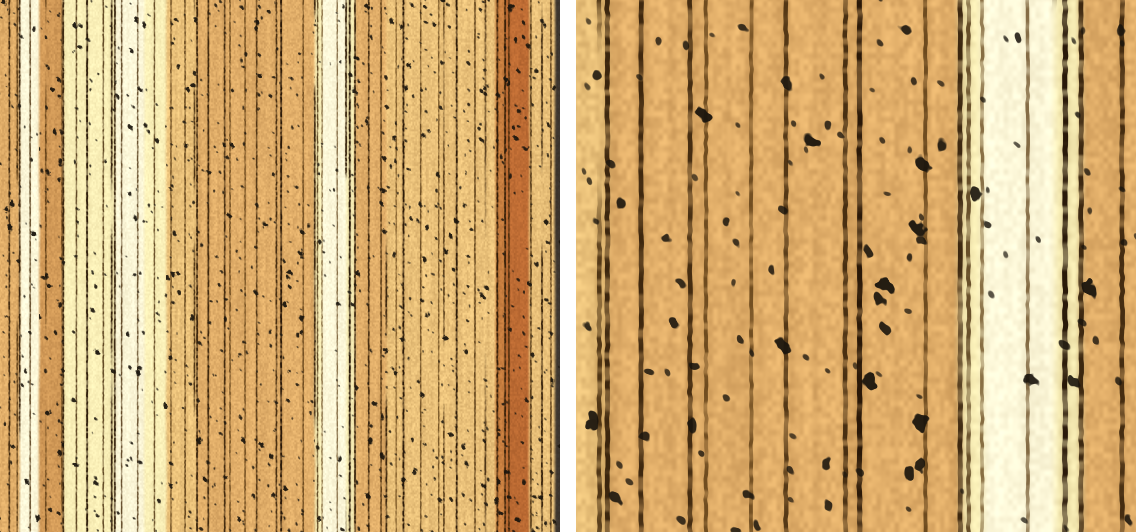
Left, the full canvas; right, a detail of the centre.
Write a Shadertoy shader that draws this texture.

```glsl
// Straight-grained wood: soft upright bands of cream, tan and russet,
// crossed by thin stippled dark grain lines and scattered slanted flecks.
// Bands come from a short list; lines and flecks from jittered hashed cells.

const int BANDS = 17;
const float BAND_LEFT[BANDS] = float[BANDS](
    0.0, 0.035, 0.070, 0.113, 0.205, 0.258, 0.297, 0.352, 0.562,
    0.575, 0.618, 0.634, 0.690, 0.885, 0.902, 0.945, 0.991);
const int BAND_TONE[BANDS] = int[BANDS](
    3, 0, 4, 1, 0, 1, 2, 3, 1, 0, 1, 3, 2, 5, 6, 2, 7);
const vec3 TONES[8] = vec3[8](
    vec3(0.99, 0.97, 0.85),   // ivory
    vec3(0.98, 0.94, 0.72),   // straw
    vec3(0.92, 0.76, 0.48),   // tan
    vec3(0.88, 0.68, 0.41),   // honey
    vec3(0.82, 0.60, 0.34),   // brown
    vec3(0.79, 0.50, 0.25),   // copper
    vec3(0.74, 0.42, 0.20),   // russet
    vec3(0.24, 0.21, 0.18));  // dark border

const vec3 INK = vec3(0.13, 0.07, 0.02);
const vec3 UMBER = vec3(0.40, 0.25, 0.05);
const vec3 FLECK_INK = vec3(0.10, 0.08, 0.05);
const float BAND_SOFTNESS = 0.004;
const float LINE_CELLS = 42.0;
const float LINE_HALF_WIDTH = 0.0012;
const float LINE_WAVER = 0.0008;
const float STIPPLE_RATE = 230.0;
const float FLECK_RADIUS = 0.0040;
const float FLECK_SHARE = 0.31;
const float PALE_FLECK_SHARE = 0.17;
const float FIBRE_CONTRAST = 0.08;
const float GRIT_CONTRAST = 0.15;

float hash(vec2 p) {
    vec3 q = fract(vec3(p.xyx) * 0.1031);
    q += dot(q, q.yzx + 33.33);
    return fract((q.x + q.y) * q.z);
}

float noise(vec2 p) {
    vec2 cell = floor(p), f = fract(p);
    f = f * f * (3.0 - 2.0 * f);
    return mix(mix(hash(cell), hash(cell + vec2(1, 0)), f.x),
               mix(hash(cell + vec2(0, 1)), hash(cell + vec2(1, 1)), f.x), f.y);
}

vec3 bandColour(float x) {
    vec3 colour = TONES[BAND_TONE[0]];
    for (int i = 1; i < BANDS; i++) {
        float inside = smoothstep(-BAND_SOFTNESS, BAND_SOFTNESS, x - BAND_LEFT[i]);
        colour = mix(colour, TONES[BAND_TONE[i]], inside);
    }
    return colour;
}

// Draws one upright line, stippled along its length, some with worn gaps.
vec3 grainLine(vec3 colour, vec2 p, float x, float seed, float strength, float pixel) {
    float waver = (noise(vec2(seed * 7.3, p.y * 250.0)) - 0.5) * LINE_WAVER;
    float d = abs(p.x - x + waver);
    float halfWidth = LINE_HALF_WIDTH * mix(0.7, 1.25, strength);
    float stipple = noise(vec2(seed * 3.7 + 50.0, p.y * STIPPLE_RATE));
    float wear = mix(0.50, 1.0, smoothstep(0.1, 0.7, stipple));
    float stretch = noise(vec2(seed * 5.1 + 90.0, p.y * 7.0));
    float broken = step(0.7, hash(vec2(seed, 8.0)));
    wear *= mix(1.0, smoothstep(0.30, 0.55, stretch), broken);
    float core = 1.0 - smoothstep(halfWidth - 0.5 * pixel, halfWidth + 0.7 * pixel, d);
    float fringe = exp(-d * d / (halfWidth * halfWidth * 5.0));
    colour = mix(colour, UMBER, 0.22 * fringe * wear * strength);
    vec3 stain = mix(UMBER, INK, strength);
    return mix(colour, stain, core * wear * mix(0.6, 1.0, strength));
}

vec3 grainLines(vec3 colour, vec2 p, float pixel) {
    float cell = floor(p.x * LINE_CELLS);
    for (int k = -1; k <= 1; k++) {
        float id = cell + float(k);
        float x = (id + 0.5 + 0.85 * (hash(vec2(id, 3.0)) - 0.5)) / LINE_CELLS;
        float strength = mix(0.2, 1.0, hash(vec2(id, 17.0)));
        // Lines fade on the palest bands.
        strength *= 1.0 - 0.5 * smoothstep(0.73, 0.84, bandColour(x).b);
        colour = grainLine(colour, p, x, id, strength, pixel);
    }
    // Some band borders carry a line of their own.
    for (int i = 1; i < BANDS; i++) {
        float seed = float(i) + 200.0;
        if (hash(vec2(seed, 5.0)) > 0.45)
            colour = grainLine(colour, p, BAND_LEFT[i], seed, 0.8, pixel);
    }
    return colour;
}

// Coverage of small slanted ovals over several overlapping grids.
float flecks(vec2 p, float share, float pixel) {
    float cover = 0.0;
    for (int layer = 0; layer < 4; layer++) {
        float n = float(layer);
        float size = 0.037 - 0.004 * n;
        vec2 q = p / size + n * vec2(13.37, 7.71);
        vec2 id = floor(q) + n * 71.0;
        vec2 jitter = vec2(hash(id + 11.0), hash(id + 29.0));
        vec2 d = (fract(q) - mix(vec2(0.25), vec2(0.75), jitter)) * size;
        float angle = mix(1.6, 2.7, hash(id + 43.0));
        vec2 along = vec2(cos(angle), sin(angle));
        d = vec2(dot(d, along), dot(d, vec2(-along.y, along.x)));
        float pick = hash(id + 61.0);
        float radius = FLECK_RADIUS * mix(0.38, 1.15, pick * pick * pick);
        float rough = (noise(p * 330.0) - 0.5) * radius * 0.9;
        float edge = length(d * vec2(0.8, 1.25)) - radius + rough;
        float present = step(hash(id + 83.0), share) * mix(0.7, 1.0, pick);
        cover = max(cover, present * (1.0 - smoothstep(-pixel, pixel, edge)));
    }
    return cover;
}

void mainImage(out vec4 fragColor, in vec2 fragCoord) {
    vec2 p = fragCoord / iResolution.x;
    float pixel = 1.0 / iResolution.x;

    // Ground with long fibres and fine grit.
    vec3 ground = bandColour(p.x + 0.002 * (noise(vec2(p.x * 30.0, p.y * 9.0)) - 0.5));
    float pale = smoothstep(0.55, 0.70, ground.b);
    float fibre = noise(p * vec2(210.0, 5.0)) - 0.5;
    float grit = noise(p * vec2(370.0, 290.0)) - 0.5;
    float grain = FIBRE_CONTRAST * fibre + GRIT_CONTRAST * grit;
    vec3 colour = ground * (1.0 + grain * mix(1.0, 0.5, pale) * vec3(0.8, 1.0, 1.3));

    colour = grainLines(colour, p, pixel);
    float share = mix(FLECK_SHARE, PALE_FLECK_SHARE, pale);
    colour = mix(colour, FLECK_INK, 0.95 * flecks(p, share, pixel));
    fragColor = vec4(clamp(colour, 0.0, 1.0), 1.0);
}
```
